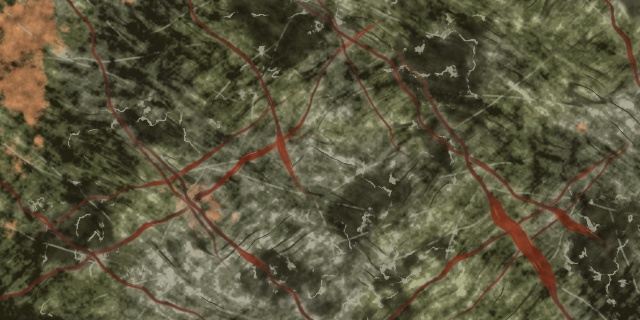
Write a WebGL 2 fragment shader that draws this texture.

```glsl
#version 300 es
precision highp float;

uniform vec2 u_resolution;
out vec4 fragColor;

const vec3 DARK = vec3(0.13, 0.125, 0.075);
const vec3 OLIVE = vec3(0.33, 0.335, 0.24);
const vec3 SAGE = vec3(0.45, 0.45, 0.36);
const vec3 PALE = vec3(0.66, 0.66, 0.58);
const vec3 MOSS = vec3(0.40, 0.42, 0.23);
const vec3 RUST = vec3(0.46, 0.18, 0.10);
const vec3 MAROON = vec3(0.30, 0.18, 0.14);
const vec3 OCHRE = vec3(0.66, 0.44, 0.29);
const float FALL_ANGLE = -0.85;   // steep veins running down to the right
const float RISE_ANGLE = 0.60;    // veins running up to the right
const float FIBRE_FALL = -0.50;
const float FIBRE_RISE = 0.75;
const int FALL_VEINS = 8;
const int RISE_VEINS = 5;
const int HAIRLINES = 30;

float hash(vec2 p) {
    return fract(sin(dot(p, vec2(127.1, 311.7))) * 43758.5453);
}

float noise(vec2 p) {
    vec2 i = floor(p), f = fract(p);
    f = f * f * (3.0 - 2.0 * f);
    return mix(mix(hash(i), hash(i + vec2(1, 0)), f.x),
               mix(hash(i + vec2(0, 1)), hash(i + vec2(1, 1)), f.x), f.y);
}

vec2 rotate(vec2 p, float a) {
    float c = cos(a), s = sin(a);
    return vec2(c * p.x + s * p.y, c * p.y - s * p.x);
}

float fbm(vec2 p) {
    float sum = 0.0, amp = 0.5;
    for (int i = 0; i < 5; i++) {
        sum += amp * noise(p);
        p = rotate(p, 0.6) * 2.03 + 17.3;
        amp *= 0.5;
    }
    return sum / 0.97;
}

// Stretched fibres: x is their brightness, y the dark cracks between them
vec2 fibres(vec2 p, float angle) {
    vec2 q = rotate(p, angle);
    q.y += 0.05 * noise(q * 4.0);
    float tone = 0.6 * noise(q * vec2(9, 55)) + 0.4 * noise(q * vec2(22, 120));
    float ridge = abs(noise(q * vec2(7, 38) + 9.0) - 0.5);
    float gate = smoothstep(0.45, 0.7, noise(q * vec2(11, 20) + 31.0));
    return vec2(tone, gate * (1.0 - smoothstep(0.02, 0.10, ridge)));
}

// Position along and across a wavering line, with its end fade in z
vec3 lineSpace(vec2 p, float id, float count, float angle, float wobble, float aspect) {
    float h = hash(vec2(id, count));
    vec2 anchor = vec2(aspect * (id + 0.2 + 0.6 * h) / count, hash(vec2(count, id + 3.7)));
    vec2 q = rotate(p - anchor, angle);
    q.y += wobble * (noise(vec2(q.x * 3.5 + 40.0, id)) - 0.5);
    q.y += 0.25 * wobble * (noise(vec2(q.x * 16.0 + 80.0, id)) - 0.5);
    return vec3(q, h);
}

// Red core filled by grain, edged by a bright mineral halo
vec3 addVein(vec3 col, vec3 q, float id, float bulge, float grain, float px) {
    float reach = mix(0.5, 0.95, q.z);
    float fade = 1.0 - smoothstep(0.6 * reach, reach, abs(q.x));
    float swell = smoothstep(0.55, 0.95, noise(vec2(q.x * 6.0 + 60.0, id + 5.0)));
    float width = (0.0025 + 0.003 * q.z + bulge * swell) * fade;
    float d = abs(q.y + 0.008 * (grain - 0.5));
    float halo = fade * exp(-d / 0.013) * smoothstep(0.3, 0.65, grain);
    col = mix(col, mix(SAGE, PALE, grain), 0.6 * halo);
    float strand = noise(vec2(q.x * 14.0 + 50.0, q.y * 180.0));
    vec3 red = mix(MAROON, RUST, clamp(0.3 + swell + 0.9 * (strand - 0.5), 0.0, 1.0));
    red = mix(red, OCHRE, 0.6 * smoothstep(0.72, 0.9, strand));
    float core = 1.0 - smoothstep(width - px, width + px + 0.0015, d);
    return mix(col, red * (0.65 + 0.7 * grain), core * fade * 0.9);
}

void main() {
    float aspect = u_resolution.x / u_resolution.y;
    float px = 1.0 / u_resolution.y;
    vec2 p = gl_FragCoord.xy / u_resolution.y;
    vec2 warped = p + 0.12 * (vec2(fbm(p * 3.0), fbm(p * 3.0 + 21.0)) - 0.5);

    // Ground tone
    float patches = fbm(rotate(warped, FIBRE_FALL) * vec2(2.4, 4.2) + 4.0);
    float grain = fbm(p * 34.0);
    float speck = noise(p * 125.0);
    float side = smoothstep(0.46, 0.56, fbm(p * 1.7 + 12.0));
    vec2 fibre = mix(fibres(warped, FIBRE_FALL), fibres(warped, FIBRE_RISE), side);
    float tone = 0.5 + 1.0 * (patches - 0.5) + 0.55 * (fibre.x - 0.5)
               + 0.75 * (grain - 0.5) + 0.22 * (speck - 0.5);
    vec3 col = mix(DARK, OLIVE, smoothstep(0.08, 0.48, tone));
    col = mix(col, SAGE, smoothstep(0.45, 0.66, tone));
    col = mix(col, PALE, smoothstep(0.66, 0.92, tone));
    float moss = smoothstep(0.48, 0.62, fbm(p * 2.6 + 33.0));
    col = mix(col, col * MOSS / OLIVE * 0.86, 0.55 * moss);
    col = mix(col, DARK, 0.6 * fibre.y);

    // Black pools with curled light flecks
    float pool = fbm(warped * 3.6 + 57.0);
    col = mix(col, DARK * (0.6 + grain), 0.75 * smoothstep(0.57, 0.66, pool));
    float curl = abs(fbm(warped * 11.0 + 8.0) - 0.52);
    float rim = smoothstep(0.50, 0.58, pool) * smoothstep(0.40, 0.62, grain);
    col = mix(col, PALE, 0.8 * rim * (1.0 - smoothstep(0.008, 0.035, curl)));

    // Ochre stains
    float stain = fbm(warped * 3.2 + 91.0) + 0.25 * (grain - 0.5);
    col = mix(col, OCHRE * (0.55 + 0.9 * grain), 0.8 * smoothstep(0.66, 0.75, stain));

    // Pale hairlines
    for (int i = 0; i < HAIRLINES; i++) {
        float id = float(i);
        float angle = mix(-1.3, 1.2, hash(vec2(id, 7.0)));
        vec3 q = lineSpace(p, id, float(HAIRLINES), angle, 0.05, aspect);
        float fade = 1.0 - smoothstep(0.08, 0.15 + 0.3 * q.z, abs(q.x));
        float hair = 1.0 - smoothstep(0.0005, 0.0025 + px, abs(q.y));
        col = mix(col, PALE, 0.6 * hair * fade * smoothstep(0.3, 0.6, grain));
    }

    // Red veins in two crossing families
    for (int i = 0; i < RISE_VEINS; i++) {
        float id = float(i);
        float angle = RISE_ANGLE + 0.4 * (hash(vec2(id, 2.0)) - 0.5);
        vec3 q = lineSpace(p, id, float(RISE_VEINS), angle, 0.09, aspect);
        col = addVein(col, q, id, 0.004, grain, px);
    }
    for (int i = 0; i < FALL_VEINS; i++) {
        float id = float(i);
        float angle = FALL_ANGLE + 0.5 * (hash(vec2(id, 5.0)) - 0.5);
        vec3 q = lineSpace(p, id, float(FALL_VEINS), angle, 0.10, aspect);
        col = addVein(col, q, id + 20.0, 0.018 * q.z, grain, px);
    }

    fragColor = vec4(clamp(col, 0.0, 1.0), 1.0);
}
```
